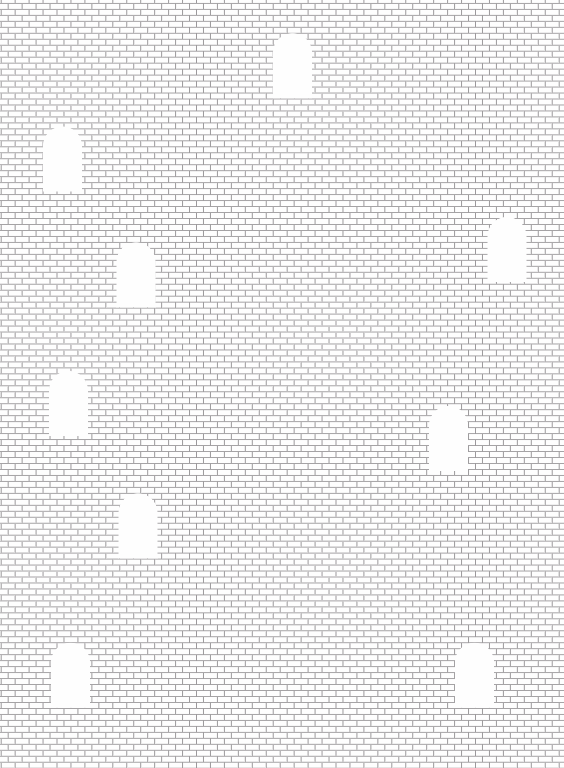
This pattern is drawn by a WebGL 2 fragment shader. Its source:

```glsl
#version 300 es
precision highp float;
// A pale wall of small white bricks in running bond with thin grey mortar,
// broken by nine blank arched windows. Mortar is box-filtered bands on a
// repeating grid; windows are distance fields that erase it.

uniform vec2 u_resolution;
out vec4 fragColor;

// Lower-left origin; the canvas is 768 units tall. Each point is a sill centre.
const vec2 SILLS[9] = vec2[9](
    vec2(292.5, 669.7), vec2(62.5, 576.5), vec2(507.0, 486.0),
    vec2(136.0, 460.6), vec2(68.5, 332.0), vec2(448.5, 297.0),
    vec2(138.0, 209.6), vec2(70.5, 60.2), vec2(474.5, 60.2));

// Share of a pixel covered by a band centred on zero.
float bandCoverage(float offset, float width, float pixel) {
    float high = min(offset + 0.5 * pixel, 0.5 * width);
    float low = max(offset - 0.5 * pixel, -0.5 * width);
    return clamp((high - low) / pixel, 0.0, 1.0);
}

// Signed offset to the nearest multiple of the period.
float repeatOffset(float x, float period) {
    return x - period * round(x / period);
}

float mortar(vec2 p, float pixel) {
    vec2 brick = vec2(13.95, 5.975);
    float height = p.y - 5.775;
    float course = floor(height / brick.y);

    // Every second course is shifted by half a brick.
    float shift = 1.2 + 0.5 * brick.x * mod(course + 1.0, 2.0);
    float bed = bandCoverage(repeatOffset(height, brick.y), 0.9, pixel);
    float joint = bandCoverage(repeatOffset(p.x - shift, brick.x), 1.0, pixel);
    return max(bed, joint);
}

// Rectangle topped by a semicircle, measured from its sill centre.
float archDistance(vec2 p) {
    float radius = 19.5;
    float springLine = 45.5;
    float body = max(abs(p.x) - radius, -p.y);
    float cap = length(p - vec2(0.0, springLine)) - radius;
    return p.y > springLine ? cap : body;
}

void main() {
    float pixel = 768.0 / u_resolution.y;
    vec2 p = gl_FragCoord.xy * pixel;

    float window = 1e5;
    for (int i = 0; i < 9; i++) {
        window = min(window, archDistance(p - SILLS[i]));
    }
    float wall = smoothstep(-0.5 * pixel, 0.5 * pixel, window);

    vec3 color = mix(vec3(0.995), vec3(0.61, 0.60, 0.61), mortar(p, pixel) * wall);
    fragColor = vec4(color, 1.0);
}
```
